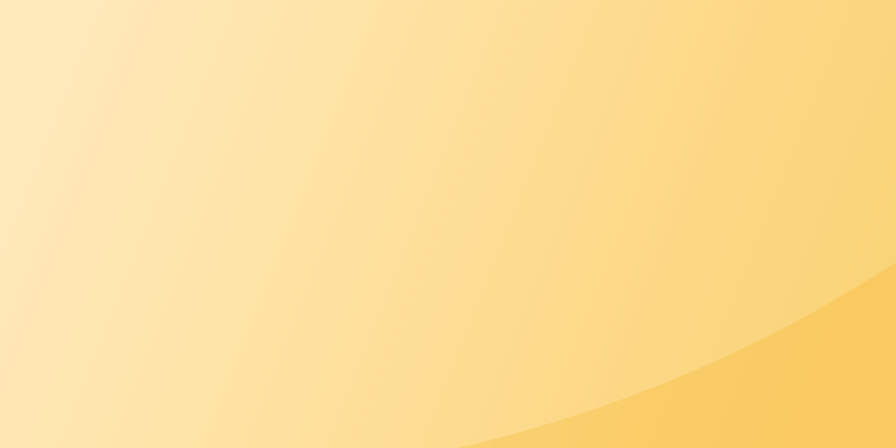
Write a WebGL 2 fragment shader that draws this background.

```glsl
#version 300 es
precision highp float;

uniform vec2 u_resolution;
out vec4 outColor;

// Lengths are in canvas heights
const vec2 GRADIENT_DIR = vec2(1.0, -0.4);
const float CREAM_END = 0.2;
const float BUTTER_AT = 0.87;
const float HONEY_AT = 1.55;
const float GOLD_AT = 2.3;

const vec3 CREAM = vec3(1.0, 0.912, 0.728);
const vec3 BUTTER = vec3(0.996, 0.888, 0.645);
const vec3 HONEY = vec3(0.992, 0.853, 0.543);
const vec3 GOLD = vec3(0.980, 0.828, 0.462);

const vec2 ARC_CENTER = vec2(0.340, 2.973);
const float ARC_RADIUS = 3.05;
const vec3 CORNER_LIGHT = vec3(0.980, 0.820, 0.445);
const vec3 CORNER_DEEP = vec3(0.980, 0.790, 0.385);

// Position of t between two stops, limited to 0..1
float between(float start, float end, float t) {
    return clamp((t - start) / (end - start), 0.0, 1.0);
}

// Diagonal blend from cream to gold
vec3 diagonalGradient(float t) {
    vec3 color = mix(CREAM, BUTTER, between(CREAM_END, BUTTER_AT, t));
    color = mix(color, HONEY, between(BUTTER_AT, HONEY_AT, t));
    return mix(color, GOLD, between(HONEY_AT, GOLD_AT, t));
}

void main() {
    vec2 p = gl_FragCoord.xy / u_resolution.y;
    float pixel = 1.0 / u_resolution.y;

    // Zero at the upper left corner
    float t = dot(p - vec2(0.0, 1.0), GRADIENT_DIR);
    vec3 color = diagonalGradient(t);

    // Deeper corner outside a large circle
    float arcDistance = length(p - ARC_CENTER) - ARC_RADIUS;
    float corner = smoothstep(-pixel, pixel, arcDistance) * step(p.y, ARC_CENTER.y);
    vec3 cornerColor = mix(CORNER_LIGHT, CORNER_DEEP, between(1.4, 2.15, t));
    color = mix(color, cornerColor, corner * step(ARC_CENTER.x, p.x));

    outColor = vec4(color, 1.0);
}
```
